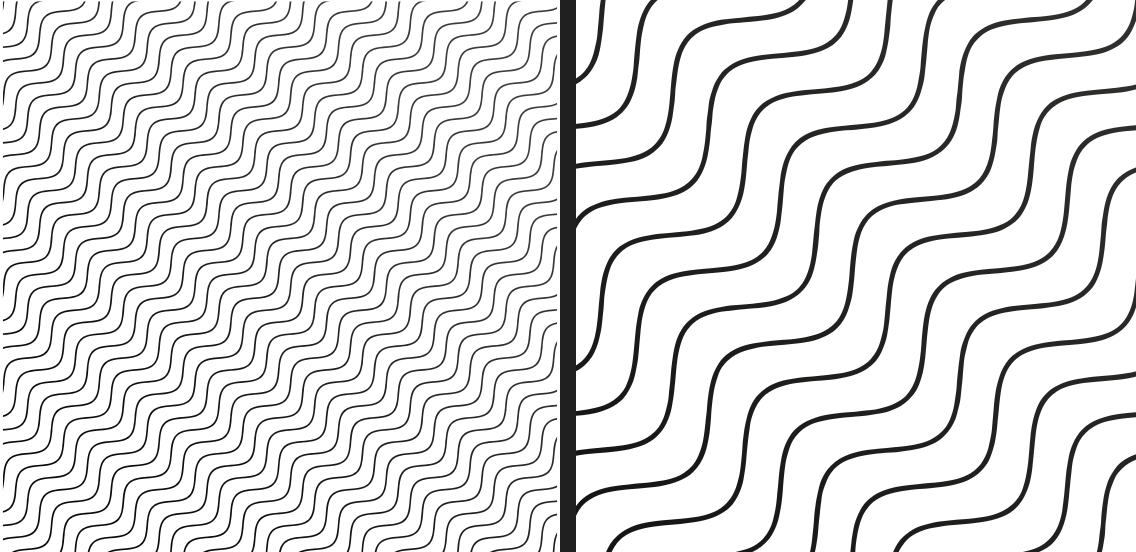
Left: the whole. Right: its middle third, enlarged.
A Shadertoy shader for this pattern:

```glsl
const float TAU = 6.2831853;
const float PERIOD = 0.1733;      // horizontal and vertical repeat, in canvas heights
const float LINES = 4.0;          // lines per diagonal period
const float AMPLITUDE = 0.134;    // wave height, in diagonal periods
const vec2 WAVE_SHIFT = vec2(0.817, 0.011);
const float STROKE = 0.0030;      // line width, in canvas heights

float hash(vec2 cell) {
    return fract(sin(dot(cell, vec2(127.1, 311.7))) * 43758.5);
}

float valueNoise(vec2 p) {
    vec2 cell = floor(p);
    vec2 t = fract(p);
    t = t * t * (3.0 - 2.0 * t);
    float low = mix(hash(cell), hash(cell + vec2(1, 0)), t.x);
    float high = mix(hash(cell + vec2(0, 1)), hash(cell + vec2(1, 1)), t.x);
    return mix(low, high, t.y);
}

// Distance to the nearest diagonal wave, in canvas heights
float waveDistance(vec2 p, float period, float amplitude) {
    vec2 diagonal = vec2(p.x + p.y, p.x - p.y) / period - WAVE_SHIFT;
    float angle = TAU * diagonal.x;
    float level = diagonal.y + amplitude * sin(angle);
    float offset = (fract(level * LINES + 0.5) - 0.5) / LINES;
    float slope = amplitude * TAU * cos(angle);
    return abs(offset) * period / (sqrt(2.0) * sqrt(1.0 + slope * slope));
}

float coverage(float signedDistance, float pixel) {
    return clamp(0.5 - signedDistance / pixel, 0.0, 1.0);
}

// Thin white border on the left, right and top
float pageMask(vec2 p, float aspect, float pixel) {
    float side = abs(p.x - 0.5 * aspect) - (0.5 * aspect - 0.0053);
    return coverage(max(side, p.y - 0.9974), pixel);
}

void mainImage(out vec4 fragColor, in vec2 fragCoord) {
    float pixel = 1.0 / iResolution.y;
    float aspect = iResolution.x * pixel;
    vec2 p = fragCoord * pixel;

    // Slightly uneven stroke
    float width = STROKE * (0.92 + 0.16 * valueNoise(p * 160.0));
    float edge = waveDistance(p, PERIOD, AMPLITUDE) - 0.5 * width;
    float line = coverage(edge, pixel) * pageMask(p, aspect, pixel);

    // Ink fades towards the upper right
    float fade = smoothstep(0.2, 1.9, p.x + p.y);
    vec3 ink = mix(vec3(0.04), vec3(0.24, 0.24, 0.235), fade);
    fragColor = vec4(mix(vec3(1.0), ink, line), 1.0);
}
```
